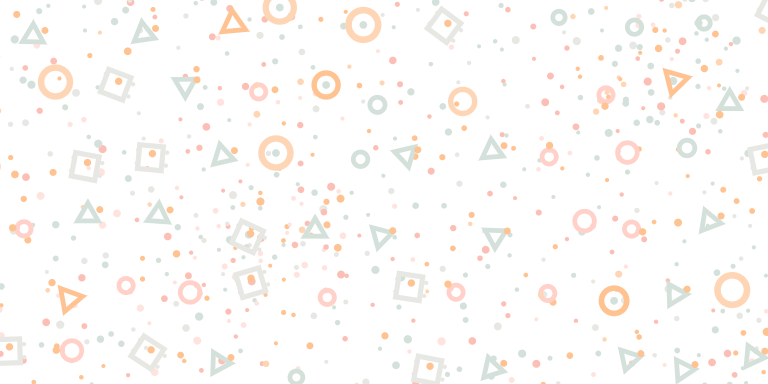
This pattern is drawn by a Shadertoy shader. Its source:

```glsl
const vec3 SAGE    = vec3(.83, .88, .855);
const vec3 STONE   = vec3(.905, .91, .89);
const vec3 PINK    = vec3(1., .82, .79);
const vec3 SALMON  = vec3(.99, .75, .71);
const vec3 BLUSH   = vec3(1., .89, .87);
const vec3 APRICOT = vec3(1., .76, .57);
const vec3 PEACH   = vec3(1., .84, .71);

vec4 hash4(vec2 p) {
    vec4 q = fract(p.xyxy * vec4(.1031, .1030, .0973, .1099));
    q += dot(q, q.wzxy + 33.33);
    return fract((q.xxyz + q.yzzw) * q.zywx);
}

// Paints a shape with a one pixel soft edge
void paint(inout vec3 col, float dist, vec3 ink) {
    col = mix(col, ink, clamp(.5 - dist * iResolution.y, 0., 1.));
}

float disc(vec2 p, float radius) { return length(p) - radius; }

float outline(float dist, float width) { return abs(dist) - .5 * width; }

// Mitred distances keep the outer corners sharp
float square(vec2 p, float r) { return max(abs(p.x), abs(p.y)) - r; }

float triangle(vec2 p, float r) {
    return max(abs(p.x) * .866 + p.y * .5, -p.y) - r;
}

vec2 rotate(vec2 p, float a) {
    return mat2(cos(a), -sin(a), sin(a), cos(a)) * p;
}

vec3 dotColor(float t) {
    if (t < .27) return SAGE;
    if (t < .43) return STONE;
    if (t < .64) return SALMON;
    if (t < .77) return BLUSH;
    if (t < .93) return APRICOT;
    return PEACH;
}

// Jittered cellular dots; clustered ones only appear in a few patches
void confetti(inout vec3 col, vec2 p, float cells, float seed, bool clustered) {
    vec2 base = floor(p * cells);
    for (int j = -1; j <= 1; j++)
    for (int i = -1; i <= 1; i++) {
        vec2 cell = base + vec2(i, j);
        vec4 h = hash4(cell + seed);
        vec4 g = hash4(cell + seed + 71.);
        vec2 c = (cell + h.xy) / cells;
        float patches = sin(c.x * 5.1 + 2. * c.y + 3.6) + sin(c.y * 7.3 - 3.1 * c.x + 1.);
        float chance = clustered ? .7 * smoothstep(.9, 1.7, patches) : .9;
        if (g.x < chance)
            paint(col, disc(p - c, mix(.0052, .0108, h.z * h.z)), dotColor(h.w));
    }
}

// One outlined shape per staggered cell, with its small companion dots
void ornaments(inout vec3 col, vec2 p) {
    vec2 q = p / .178 + vec2(.3, .2);
    q.x += fract(floor(q.y) * .38);
    vec2 cell = floor(q);
    vec4 h = hash4(cell + 19.);
    vec4 g = hash4(cell + 143.);
    if (g.x > .9) return;
    vec2 c = (fract(q) - .5 - (h.xy - .5) * .44) * .178;
    float turn = 2. * h.z - 1.;
    turn *= turn * turn;

    if (h.w < .15) {
        // Square frame with studs along its sides
        vec2 s = rotate(c, turn * .8 - .15);
        paint(col, outline(square(s, .031), .0135), STONE);
        paint(col, disc(abs(s - vec2(.004, 0.)) - vec2(.038, .017), .0055), STONE);
        paint(col, disc(s - vec2(.004, .011), .0095), APRICOT);
    } else if (h.w < .38) {
        // Triangle, mostly upright
        bool warm = g.y < .22;
        vec2 s = rotate(c, turn * 3.1);
        paint(col, outline(triangle(s, warm ? .0175 : .0155), .0125), warm ? APRICOT : SAGE);
        if (!warm) paint(col, disc(c - vec2(.031, .014), .009), APRICOT);
    } else if (h.w < .70) {
        // Pink ring
        float r = mix(.0185, .0255, step(.6, g.y));
        paint(col, outline(disc(c, r), .0125), PINK);
        vec2 side = rotate(vec2(r, 0.), g.z * 6.283);
        paint(col, disc(c - side, .0075), g.w < .4 ? PEACH : PINK);
        if (g.w > .7) paint(col, disc(c - side * 1.6, .0095), APRICOT);
    } else if (h.w < .94) {
        // Sage ring
        paint(col, outline(disc(c, mix(.0155, .0205, g.y)), .0125), SAGE);
    } else {
        // Large warm ring
        float r = mix(.030, .040, g.y);
        paint(col, outline(disc(c, r), .45 * r), g.z < .35 ? APRICOT : PEACH);
        if (g.w < .5) paint(col, disc(c, .01), SAGE);
    }
}

void mainImage(out vec4 fragColor, in vec2 fragCoord) {
    vec2 p = fragCoord / iResolution.y;
    vec3 col = vec3(1.);
    confetti(col, p, 16., 5., false);
    confetti(col, p, 24., 37., true);
    ornaments(col, p);
    fragColor = vec4(col, 1.);
}
```
